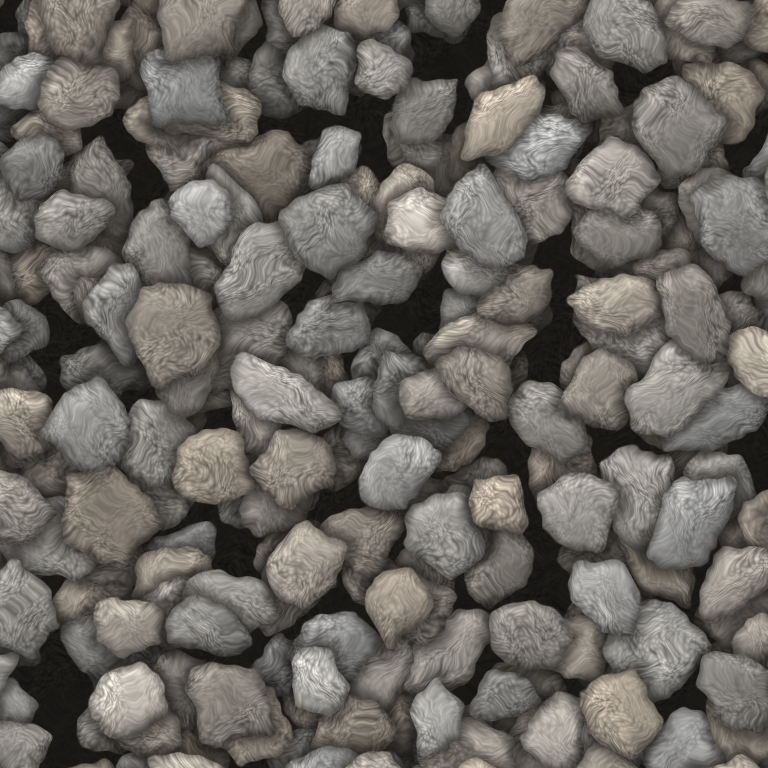
Give the GLSL for this texture, as a WebGL 1 fragment shader.

```glsl
precision highp float;
// Bed of crushed grey gravel: faceted angular stones piled in layers with dark gaps.

uniform vec2 u_resolution;

#define STONES 7.6         // grid cells across the canvas
#define LAYERS 4           // stacked layers, deepest first
#define SIDES 7            // edges of each stone
#define SHADOW_WIDTH 0.17  // contact shadow, in cells
#define SHADOW_DEPTH 0.62
#define RELIEF 0.30        // light and dark of the facets
#define GRAIN 0.62         // strength of the mineral speckle
#define GAP_COLOR vec3(0.100, 0.092, 0.083)
#define COOL_GREY vec3(1.00, 1.00, 0.99)
#define WARM_GREY vec3(1.07, 1.00, 0.91)
#define LIGHT vec2(-0.45, 0.89)

const float TAU = 6.28318;

vec2 hash2(vec2 p) {
  vec3 a = fract(p.xyx * vec3(0.1031, 0.1030, 0.0973));
  a += dot(a, a.yzx + 33.33);
  return fract((a.xx + a.yz) * a.zy);
}

float smoothMax(float a, float b, float k) {
  float h = max(k - abs(a - b), 0.0) / k;
  return max(a, b) + h * h * k * 0.25;
}

mat2 rotation(float a) {
  return mat2(cos(a), -sin(a), sin(a), cos(a));
}

// Cellular noise: distances to the nearest and second nearest point.
vec2 cellular(vec2 p) {
  vec2 cell = floor(p), f = fract(p), nearest = vec2(8.0);
  for (int y = -1; y <= 1; y++)
    for (int x = -1; x <= 1; x++) {
      vec2 o = vec2(float(x), float(y));
      float d = length(o + hash2(cell + o) - f);
      nearest = d < nearest.x ? vec2(d, nearest.x) : vec2(nearest.x, min(nearest.y, d));
    }
  return nearest;
}

// Irregular polygon: x is the edge distance, yz the surface slope.
vec3 stoneShape(vec2 q, vec2 seed, float radius) {
  float d = -1.0;
  float total = exp(-18.0 * 0.16);
  vec2 slope = total * (hash2(seed + 5.3) - 0.5) * 0.9;
  for (int k = 0; k < SIDES; k++) {
    vec2 h = hash2(seed + 17.0 * float(k + 1));
    float angle = (float(k) + 0.75 * (h.x - 0.5)) * TAU / float(SIDES);
    vec2 dir = vec2(cos(angle), sin(angle));
    float side = dot(q, dir) - radius * mix(0.78, 1.10, h.y);
    d = smoothMax(d, side, 0.07);
    // The lowest facet dominates, blended over a narrow ridge.
    float steep = mix(0.45, 1.5, fract(h.x * 7.0 + h.y * 3.0));
    float weight = exp(clamp(18.0 * side * steep, -30.0, 30.0));
    slope += weight * dir * steep;
    total += weight;
  }
  return vec3(d, slope / total);
}

// Speckles, pits and pale veins, centred near zero.
float mineralGrain(vec2 p) {
  p += 0.06 * sin(p.yx * 11.0 + 2.0 * sin(p * 5.0));
  vec2 blotch = cellular(p * vec2(4.5, 6.5));
  float pits = cellular(p * vec2(10.0, 14.0) + 9.0).x - 0.45;
  float specks = 0.45 - cellular(p * vec2(21.0, 26.0) + 31.0).x;
  float veins = 1.0 - smoothstep(0.0, 0.16, blotch.y - blotch.x);
  float patches = 0.7 + 0.35 * sin(p.x * 5.0 + 2.0 * sin(p.y * 4.0));
  return 0.30 * (0.45 - blotch.x) + patches * (0.60 * pits + 0.75 * specks) + 0.13 * (veins - 0.25);
}

void main() {
  vec2 p = gl_FragCoord.xy / u_resolution.y * STONES;
  float blur = 1.1 * STONES / u_resolution.y;
  // Layered sines roughen the outlines.
  vec2 rough = p + 0.022 * sin(p.yx * 9.0 + 2.0 * sin(p * 5.0));
  rough += 0.009 * sin(p.yx * 27.0 + 2.0 * sin(p * 17.0));

  vec3 color = GAP_COLOR;
  vec2 grainPoint = p;
  for (int layer = 0; layer < LAYERS; layer++) {
    float level = float(layer) / float(LAYERS - 1);
    vec2 shift = vec2(13.37, 7.71) * float(layer + 1);
    vec2 here = rough + shift;
    for (int y = -1; y <= 1; y++)
      for (int x = -1; x <= 1; x++) {
        vec2 cell = floor(here) + vec2(float(x), float(y));
        vec2 seed = cell + 41.0 * float(layer + 1);
        vec2 pose = hash2(seed + 0.7);
        vec2 look = hash2(seed + 71.9);
        vec2 center = cell + 0.5 + 0.7 * (hash2(seed) - 0.5);

        // Turn and stretch into the frame of the stone.
        mat2 turn = rotation(pose.x * TAU);
        float stretch = sqrt(mix(1.0, 1.85, pose.y * pose.y));
        vec2 q = turn * (here - center) * vec2(1.0 / stretch, stretch);
        vec3 shape = stoneShape(q, seed, mix(0.31, 0.48, look.x));

        // Contact shadow on whatever lies below, then the lit stone.
        float open = smoothstep(-0.04, SHADOW_WIDTH, shape.x);
        color = mix(GAP_COLOR, color, mix(1.0 - SHADOW_DEPTH, 1.0, open));
        float lit = 1.0 + RELIEF * dot(shape.yz, turn * LIGHT);
        float rim = mix(0.68, 1.0, smoothstep(0.0, 0.09, -shape.x));
        float tone = mix(0.47, 0.67, look.y) * mix(0.80, 1.0, level) * lit * rim;
        vec3 tint = mix(COOL_GREY, WARM_GREY, fract(look.x * 9.0 + look.y));
        color = mix(color, tone * tint, smoothstep(blur, -blur, shape.x));
        if (shape.x < 0.0) grainPoint = q + 3.0 * seed;
      }
  }

  color *= 1.0 + GRAIN * mineralGrain(grainPoint);
  gl_FragColor = vec4(clamp(color, 0.0, 1.0), 1.0);
}
```
